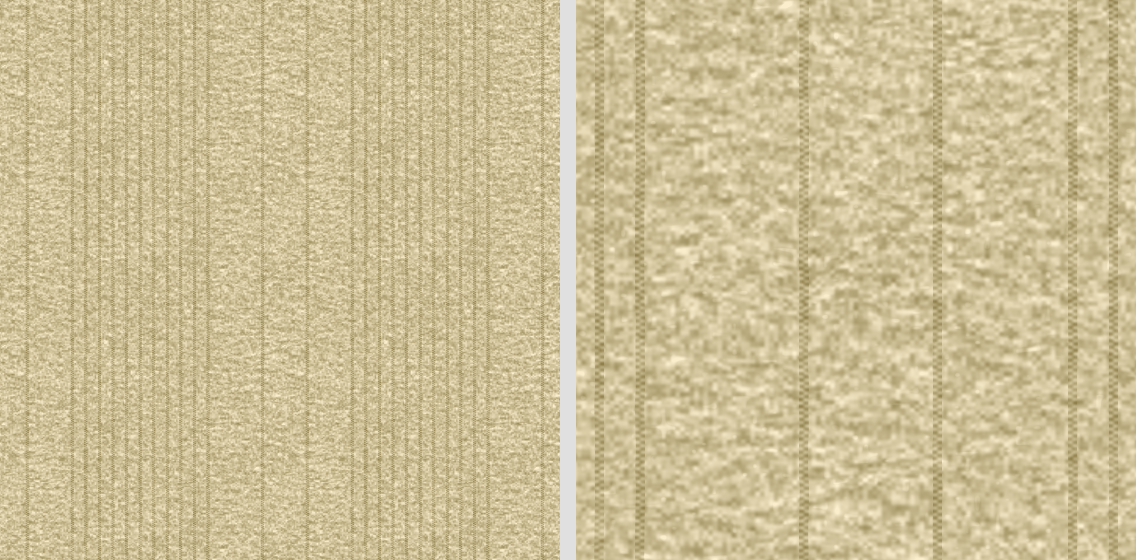
Left, the full canvas; right, a detail of the centre.
A Shadertoy shader for this texture:

```glsl
const float TAU = 6.2831853;

float hash(vec2 p) {
    vec3 q = fract(p.xyx * vec3(0.1031, 0.1030, 0.0973));
    q += dot(q, q.yzx + 33.33);
    return fract((q.x + q.y) * q.z);
}

// Value noise that wraps after a whole number of cells, centred on zero
float wrapNoise(vec2 uv, vec2 cells, float seed) {
    vec2 p = uv * cells;
    vec2 cell = floor(p);
    vec2 f = fract(p);
    f = f * f * (3.0 - 2.0 * f);
    vec2 a = mod(cell, cells) + seed;
    vec2 b = mod(cell + 1.0, cells) + seed;
    float low = mix(hash(a), hash(vec2(b.x, a.y)), f.x);
    float high = mix(hash(vec2(a.x, b.y)), hash(b), f.x);
    return mix(low, high, f.y) - 0.5;
}

// Raised tufts lit from above: each bright crest has a dark crease below it
float relief(vec2 uv, vec2 cells, float seed) {
    vec2 crease = vec2(0.2, 1.0) / cells;
    return wrapNoise(uv, cells, seed) - wrapNoise(uv + crease, cells, seed);
}

float nearer(float a, float b) {
    return abs(a) < abs(b) ? a : b;
}

// Signed distance to the closest woven line: eleven ribs and two single lines
float lineDistance(float x) {
    float rib = clamp(round((x - 0.258) / 0.0485), 0.0, 10.0);
    float d = x - 0.258 - 0.0485 * rib;
    return nearer(d, nearer(x - 0.097, x - 0.938));
}

// Brightness of the brushed yarn, with streaks weaker between the ribs
float yarn(vec2 uv, float ribbed) {
    uv.y += 0.008 * wrapNoise(uv, vec2(17.0, 24.0), 3.0);
    float mottle = wrapNoise(uv, vec2(6.0, 9.0), 11.0);
    float streak = relief(uv, vec2(27.0, 83.0), 29.0);
    float tuft = relief(uv, vec2(59.0, 109.0), 47.0);
    float fiber = wrapNoise(uv, vec2(89.0, 137.0), 61.0);
    float grain = wrapNoise(uv, vec2(179.0, 191.0), 83.0);
    float fleck = smoothstep(0.33, 0.48, wrapNoise(uv, vec2(83.0, 107.0), 131.0));
    return 0.55 + 0.06 * mottle + mix(0.22, 0.11, ribbed) * streak
         + mix(0.28, 0.22, ribbed) * tuft + 0.42 * fiber + 0.55 * grain + 0.22 * fleck;
}

void mainImage(out vec4 fragColor, in vec2 fragCoord) {
    // Two repeats across and two down
    vec2 uv = fract(2.0 * fragCoord / iResolution.xy);
    float pixel = 2.0 / iResolution.x;

    float ribbed = smoothstep(0.24, 0.27, uv.x) * (1.0 - smoothstep(0.73, 0.76, uv.x));
    float tone = yarn(uv, ribbed);

    // Sunken lines with alternating stitches on their two sides
    float d = lineDistance(uv.x) + 0.001 * wrapNoise(uv, vec2(4.0, 40.0), 157.0);
    float line = 1.0 - smoothstep(0.0055 - 0.5 * pixel, 0.0055 + 0.5 * pixel, abs(d));
    float stitch = sin(TAU * 128.0 * uv.y) * clamp(d / 0.002, -1.0, 1.0);
    float wear = 1.0 + 0.4 * wrapNoise(uv, vec2(30.0, 24.0), 191.0);
    tone = mix(tone, 0.55 + 0.7 * (tone - 0.55), line);
    tone -= line * wear * (0.27 + 0.2 * stitch);

    vec3 shade = vec3(0.64, 0.58, 0.39);
    vec3 highlight = vec3(0.95, 0.90, 0.765);
    fragColor = vec4(mix(shade, highlight, clamp(tone, -0.25, 1.1)), 1.0);
}
```
